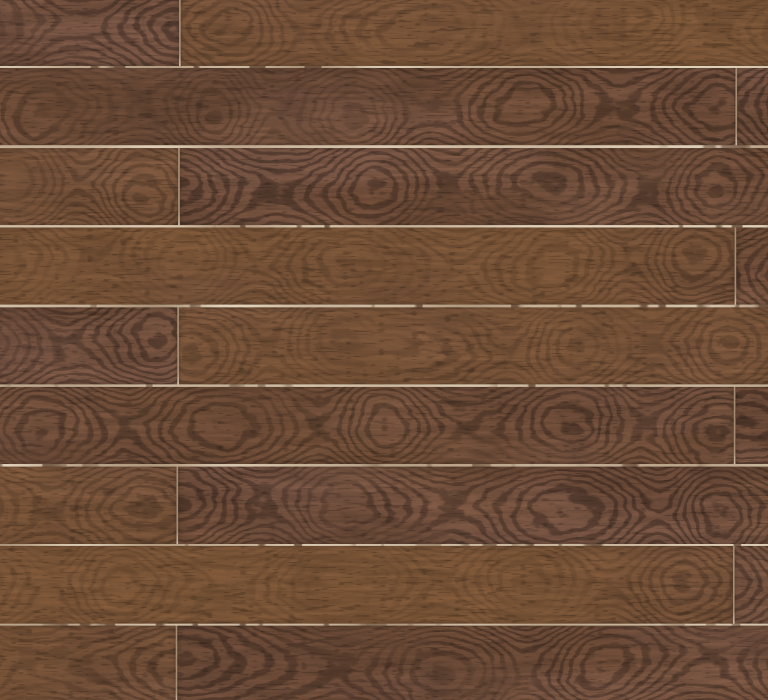
Give the GLSL for this texture, as a Shadertoy shader.

```glsl
// Dark stained oak floor: long staggered planks with cathedral grain and pale worn seams.

// Layout, in units of the canvas height
const float PITCH = 0.1138;          // plank height
const float FIRST_SEAM = 0.0957;     // top edge to first seam
const float JOINT_EVEN = 0.2545;     // end joint on even rows
const float JOINT_ODD = 1.0500;      // end joint on odd rows
const float JOINT_DRIFT = 0.0006;    // joint shift per row
const float SEAM_HALF = 0.0017;
const float JOINT_HALF = 0.0012;

// Grain
const float RINGS_ACROSS = 3.3;
const float RINGS_ALONG = 2.4;
const float RING_DARKNESS = 0.30;
const float FIBRE_CONTRAST = 0.16;
const float PORE_DARKNESS = 0.16;

// Colours
const vec3 UMBER = vec3(0.375, 0.258, 0.195);
const vec3 RUSSET = vec3(0.425, 0.300, 0.240);
const vec3 HONEY = vec3(0.465, 0.322, 0.208);
const vec3 SEAM_DULL = vec3(0.61, 0.51, 0.40);
const vec3 SEAM_PALE = vec3(0.88, 0.82, 0.73);
const vec3 SEAM_CHIP = vec3(0.36, 0.25, 0.18);

// Stain warmth by row, top to bottom: the long planks, then the short ones
const float WARM_LONG[9] = float[9](1.0, 0.25, 0.1, 0.9, 0.85, 0.2, 0.1, 1.0, 0.15);
const float WARM_SHORT[9] = float[9](0.1, 0.1, 0.75, 0.2, 0.05, 0.05, 0.8, 0.3, 0.8);

float hash(vec2 p) {
    return fract(sin(dot(p, vec2(127.1, 311.7))) * 43758.5453);
}

float noise(vec2 p) {
    vec2 i = floor(p), f = fract(p);
    f = f * f * (3.0 - 2.0 * f);
    return mix(mix(hash(i), hash(i + vec2(1, 0)), f.x),
               mix(hash(i + vec2(0, 1)), hash(i + vec2(1, 1)), f.x), f.y);
}

float fbm(vec2 p) {
    float sum = 0.0, amp = 0.5;
    for (int i = 0; i < 4; i++) {
        sum += amp * noise(p);
        p = p * 2.03 + 17.3;
        amp *= 0.5;
    }
    return sum;
}

// Growth-ring height: eyes strung along the plank, arches between them
float ringField(float along, float v, float seed) {
    float spacing = mix(0.21, 0.31, hash(vec2(seed, 4.0)));
    float warped = along + 0.12 * (noise(vec2(along * 5.0, seed * 9.1)) - 0.5);
    float bend = v - 0.5 * (noise(vec2(along * 6.0, seed * 5.7)) - 0.5);
    float rough = fbm(vec2(along * 22.0, v * 2.2) + seed * 13.7);
    return RINGS_ACROSS * bend * bend
         - RINGS_ALONG * cos(6.28318 * warped / spacing) + 1.7 * rough;
}

vec3 plankColor(vec2 p, float along, float v, float warmth, float seed) {
    vec2 shift = vec2(seed * 7.3, seed * 3.1);

    // Stain: broad drift, redder and darker close to the end joint
    float drift = fbm(vec2(p.x * 3.5, v * 0.5) + shift);
    float nearEnd = 1.0 - smoothstep(0.0, 0.28, along);
    float warm = clamp(warmth + 0.7 * (drift - 0.47) - 0.35 * nearEnd * warmth, 0.0, 1.0);
    vec3 cool = mix(UMBER, RUSSET, smoothstep(0.3, 0.65, fbm(vec2(p.x * 4.0, v * 0.7) - shift)));
    vec3 color = mix(cool, HONEY, warm);

    // Rings, faded where they grow finer than a pixel
    float field = ringField(along, v, seed);
    float ring = smoothstep(0.35, 0.95, 0.5 + 0.5 * sin(6.28318 * field));
    ring = mix(ring, 0.42, smoothstep(0.25, 0.6, fwidth(field)));
    float patchy = smoothstep(0.25, 0.65, noise(vec2(p.x * 7.0, v) + shift));
    float strength = mix(1.0, 0.3, warm) * mix(0.35, 1.0, max(patchy, nearEnd));
    color *= 1.0 + RING_DARKNESS * strength * (0.35 - ring);

    // Long fibres and short dark pores
    float fibre = fbm(vec2(p.x * 24.0, p.y * 230.0) + shift);
    float pore = smoothstep(0.66, 0.9, noise(vec2(p.x * 85.0, p.y * 420.0) + shift));
    color *= 1.0 + FIBRE_CONTRAST * (fibre - 0.47) * 2.0;
    return color * (1.0 - PORE_DARKNESS * pore);
}

void mainImage(out vec4 fragColor, in vec2 fragCoord) {
    float pixel = 1.0 / iResolution.y;
    vec2 p = fragCoord * pixel;

    // Find the row and the plank within it
    float down = (1.0 - p.y - FIRST_SEAM) / PITCH + 1.0;
    float row = clamp(floor(down), 0.0, 8.0);
    float v = 2.0 * (down - row) - 1.0;
    bool odd = mod(row, 2.0) > 0.5;
    float toJoint = p.x - (odd ? JOINT_ODD : JOINT_EVEN) + JOINT_DRIFT * (row - 4.0);
    bool isShort = (toJoint > 0.0) == odd;
    float warmth = isShort ? WARM_SHORT[int(row)] : WARM_LONG[int(row)];
    float seed = row * 2.0 + (isShort ? 1.0 : 0.0) + 1.0;
    vec3 color = plankColor(p, abs(toJoint) - 0.03, v, warmth, seed);

    // Soft shadow along plank edges
    float seam = floor(down + 0.5);
    float seamDist = abs(down - seam) * PITCH;
    color *= 1.0 - 0.22 * exp(-min(seamDist, abs(toJoint)) / 0.003);

    // End joints
    float joint = 1.0 - smoothstep(-0.6 * pixel, 0.6 * pixel, abs(toJoint) - JOINT_HALF);
    color = mix(color, mix(SEAM_DULL, SEAM_PALE, 0.25 + 0.6 * smoothstep(0.6, 1.0, v)), 0.9 * joint);

    // Long seams: uneven width and brightness, with chipped stretches
    float wear = noise(vec2(p.x * 9.0, seam * 5.3));
    float chip = smoothstep(0.62, 0.78, noise(vec2(p.x * 75.0, seam * 8.9)))
               * smoothstep(0.45, 0.7, noise(vec2(p.x * 5.0, seam * 3.7)));
    float halfWidth = SEAM_HALF * mix(0.75, 1.2, hash(vec2(seam, 2.0)));
    float line = 1.0 - smoothstep(-0.6 * pixel, 0.6 * pixel, seamDist - halfWidth);
    vec3 seamColor = mix(SEAM_DULL, SEAM_PALE, clamp(0.2 + 0.9 * wear, 0.0, 1.0));
    color = mix(color, mix(seamColor, SEAM_CHIP, 0.8 * chip), line);

    fragColor = vec4(color, 1.0);
}
```
